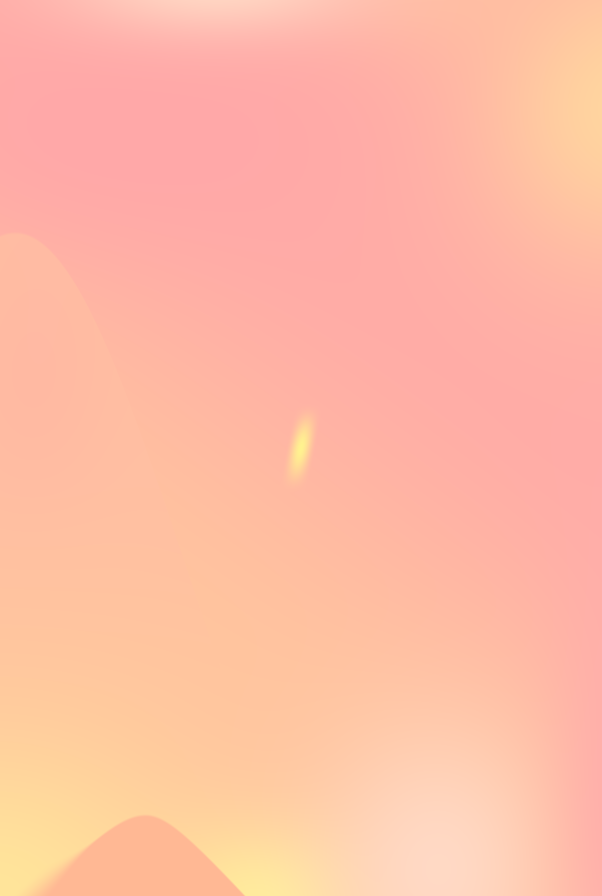
A Shadertoy shader for this background:

```glsl
// Soft peach and rose backdrop: a diagonal gradient tinted by elliptical
// Gaussian glows, with two smooth hills, a faint fold at the right edge
// and a small slanted yellow spark in the centre.

#define ROSE     vec3(1.0, 0.655, 0.66)
#define SALMON   vec3(1.0, 0.672, 0.652)
#define PEACH    vec3(1.0, 0.765, 0.62)
#define APRICOT  vec3(1.0, 0.84, 0.62)
#define BLUSH    vec3(1.0, 0.85, 0.77)
#define LEMON    vec3(1.0, 0.93, 0.60)
#define HILL     vec3(1.0, 0.75, 0.635)
#define MOUND    vec3(1.0, 0.72, 0.58)
#define SPARK    vec3(1.0, 0.95, 0.56)
#define EDGE     0.002
#define SPARK_SIZE vec2(0.025, 0.051)
#define SPARK_SLANT 0.287

// Elliptical Gaussian falloff, 1 at the centre
float glow(vec2 p, vec2 centre, vec2 radius) {
    vec2 d = (p - centre) / radius;
    return exp(-dot(d, d));
}

// Coverage below a curve of the given height
float below(float y, float height, float softness) {
    return smoothstep(softness, -softness, y - height);
}

vec3 sky(vec2 p) {
    vec3 col = mix(SALMON, PEACH, smoothstep(1.0, 0.45, p.y + 0.5 * p.x));
    col = mix(col, ROSE, 0.9 * glow(p, vec2(0.2, 0.85), vec2(0.45, 0.13)));
    col = mix(col, APRICOT, glow(p, vec2(1.05, 0.88), vec2(0.25, 0.18)));
    col = mix(col, PEACH, 0.6 * glow(p, vec2(0.75, 1.03), vec2(0.2, 0.1)));
    return mix(col, BLUSH, glow(p, vec2(0.36, 1.02), vec2(0.25, 0.058)));
}

// Tall hill on the left that dissolves towards its foot
vec3 addHill(vec3 col, vec2 p) {
    float u = (p.x - 0.025) / 0.4;
    float height = 0.94 * exp(-u * u) - 0.2;
    float cover = below(p.y, height, EDGE) * smoothstep(0.22, 0.48, p.y);
    vec3 fill = mix(HILL, vec3(1.0, 0.715, 0.64),
                    0.8 * glow(p, vec2(0.05, 0.57), vec2(0.13, 0.14)));
    return mix(col, fill, 0.85 * cover);
}

// Pale fold and pink rim on the right
vec3 addFold(vec3 col, vec2 p) {
    float side = p.x - 1.0 + 0.75 * (0.44 - p.y);
    float foldLine = smoothstep(-0.012, 0.012, side - 1.5 * (0.44 - p.y));
    float fade = smoothstep(0.18, 0.32, p.y) * smoothstep(0.46, 0.4, p.y);
    col = mix(col, BLUSH, 0.13 * foldLine * fade);
    col = mix(col, BLUSH, glow(p, vec2(0.73, 0.03), vec2(0.2, 0.16)));
    return mix(col, vec3(1.0, 0.68, 0.67),
               0.95 * glow(p, vec2(1.03, 0.1), vec2(0.11, 0.36)));
}

// Rounded mound at the bottom, blurred on its left flank
vec3 addMound(vec3 col, vec2 p) {
    float u = p.x - 0.242;
    float slope = u < 0.0 ? 0.66 : 0.75;
    float height = 0.13 - length(vec2(slope * u, 0.04));
    float softness = EDGE + 0.022 * smoothstep(-0.08, -0.19, u);
    return mix(col, MOUND, below(p.y, height, softness));
}

vec3 addSpark(vec3 col, vec2 p) {
    vec2 d = p - 0.5;
    d.x -= SPARK_SLANT * d.y;
    vec2 q = smoothstep(1.0, 0.0, abs(d) / SPARK_SIZE);
    return mix(col, SPARK, q.x * q.y);
}

void mainImage(out vec4 fragColor, in vec2 fragCoord) {
    vec2 p = fragCoord / iResolution.xy;
    vec3 col = addHill(sky(p), p);

    // Warm light along the lower edge
    col = mix(col, LEMON, 0.8 * glow(p, vec2(-0.02, -0.01), vec2(0.35, 0.19)));
    col = mix(col, LEMON, glow(p, vec2(0.44, -0.01), vec2(0.17, 0.085)));

    col = addFold(col, p);
    col = addMound(col, p);
    col = addSpark(col, p);
    fragColor = vec4(col, 1.0);
}
```
